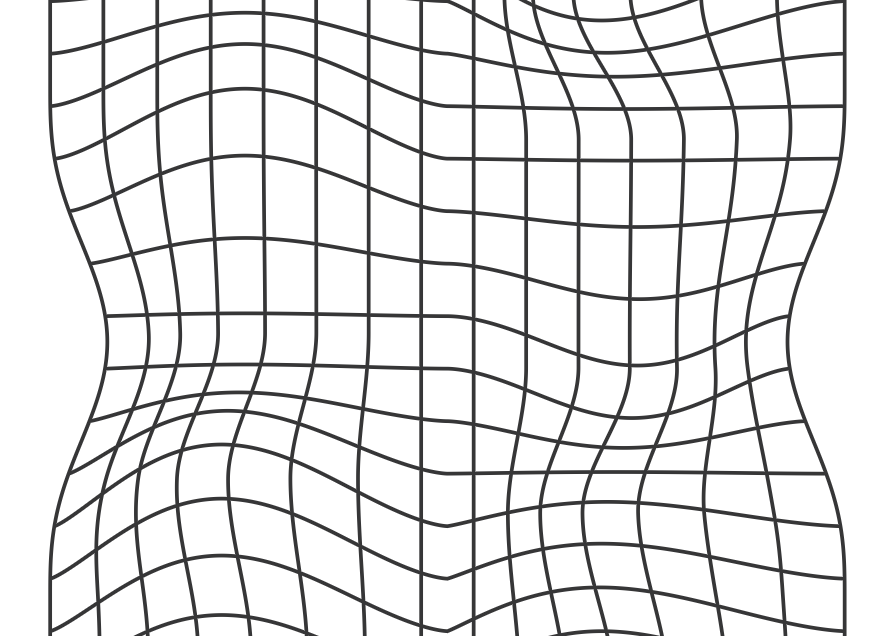
Reproduce this pattern procedurally as a Shadertoy shader.

```glsl
// A warped wire grid: 16 upright and 13 visible level lines, dark on white.
// Each line is a straight one bent by smooth humps, drawn by its distance
// to the pixel, with slope correction so the stroke keeps an even width.

#define SPAN 768.0        // design units across the canvas
#define CELL 45.0         // undisturbed spacing of the lines
#define MIDDLE 383.5      // still axis between both halves
#define STROKE 3.2        // line width
#define WAIST 49.0        // inward pinch of the side borders
#define WAIST_Y 293.0     // height of the pinch, from the top
#define LOW_LEFT 32.0     // sideways pull, lower left
#define LOW_RIGHT 42.0    // sideways pull, lower right
#define TOP_RIGHT 50.0    // sideways pull, upper right
#define INK vec3(0.21, 0.21, 0.215)
#define PAPER vec3(1.0)

const float PI = 3.14159265;

// Smooth bump over 0..1; skew moves its crest
float hump(float u, float skew) {
    float s = sin(PI * pow(clamp(u, 0.0, 1.0), skew));
    return pow(max(s, 0.0), 1.5);
}

// Skew that puts the crest of a hump at u
float skewFor(float u) {
    return log(0.5) / log(u);
}

// Rises to one at y = 0, then relaxes slowly
float pull(float y) {
    return smoothstep(-125.0, 0.0, y) * (1.0 - 0.65 * smoothstep(0.0, 150.0, y));
}

// x of upright line i at depth y
float columnX(float i, float y) {
    float x = MIDDLE + CELL * (i - 7.5);

    // pinch, fading from each border inwards
    float bend = cos(clamp((y - WAIST_Y) / 218.0, -1.0, 1.0) * 0.5 * PI);
    float edge = min(i, 15.0 - i) / 2.1;
    x += sign(7.5 - i) * exp(-edge * edge) * (WAIST * bend * bend * bend - 3.0);

    // leftward swells
    float leftSwell = hump(i / 7.0, 1.0);
    float rightSwell = hump((i - 8.0) / 7.0, 0.9);
    x -= LOW_LEFT * leftSwell * pull(y - 410.0);
    x -= LOW_RIGHT * rightSwell * pull(y - 440.0);
    x -= TOP_RIGHT * rightSwell * (1.0 - smoothstep(-5.0, 120.0, y));
    return x;
}

// Height of the left hill on level line j
float leftHill(float j) {
    float a = 2.0 * PI / 7.0 * (j - 6.45);
    a = min(a, PI + (a - PI) * 0.3);
    a = max(a, (a + PI) * 0.8 - PI);
    return (30.0 + 5.0 * smoothstep(8.0, 10.0, j)) * (1.0 - cos(a));
}

// Depth of the right valley on level line j
float rightValley(float j) {
    float a = min(2.0 * PI / 8.0 * (j - 2.5), 2.0 * PI);
    float size = j < 2.5 ? 32.0 : 22.0;
    return size * (1.0 - cos(a)) - 7.5 * max(j - 7.0, 0.0);
}

// Drawn coverage of a stroke at distance d
float stroke(float d, float pixel) {
    return clamp(0.5 + (0.5 * STROKE - d) / pixel, 0.0, 1.0);
}

void mainImage(out vec4 fragColor, in vec2 fragCoord) {
    float pixel = SPAN / iResolution.x;
    vec2 p = vec2(fragCoord.x, iResolution.y - fragCoord.y) * pixel;
    float uprights = 0.0;
    float levels = 0.0;

    // upright lines
    for (int n = 0; n < 16; n++) {
        float i = float(n);
        float x = columnX(i, p.y);
        float slope = columnX(i, p.y + 1.0) - x;
        float d = abs(p.x - x) / sqrt(1.0 + slope * slope);
        uprights = max(uprights, stroke(d, pixel));
    }

    // level lines
    for (int n = -2; n < 15; n++) {
        float j = float(n);
        float base = 1.0 + CELL * j;
        float left = columnX(0.0, base);
        float right = columnX(15.0, base);
        float leftSpan = MIDDLE - left;
        float rightSpan = right - MIDDLE;
        float leftCrest = 210.0 - 20.0 * smoothstep(7.0, 10.0, j);
        float rightCrest = 531.0 + 17.0 * cos(0.45 * (j - 5.0));
        float leftSkew = skewFor((leftCrest - left) / leftSpan);
        float rightSkew = skewFor((rightCrest - MIDDLE) / rightSpan);
        vec2 xs = vec2(p.x, p.x + 1.0);
        vec2 ys;
        for (int k = 0; k < 2; k++) {
            ys[k] = base - leftHill(j) * hump((xs[k] - left) / leftSpan, leftSkew)
                  + rightValley(j) * hump((xs[k] - MIDDLE) / rightSpan, rightSkew);
        }
        float slope = ys.y - ys.x;
        float d = abs(p.y - ys.x) / sqrt(1.0 + slope * slope);
        levels = max(levels, stroke(d, pixel));
    }

    // level lines stop at the side borders
    float inside = min(p.x - columnX(0.0, p.y), columnX(15.0, p.y) - p.x);
    levels *= clamp(0.5 + inside / pixel, 0.0, 1.0);

    fragColor = vec4(mix(PAPER, INK, max(uprights, levels)), 1.0);
}
```
